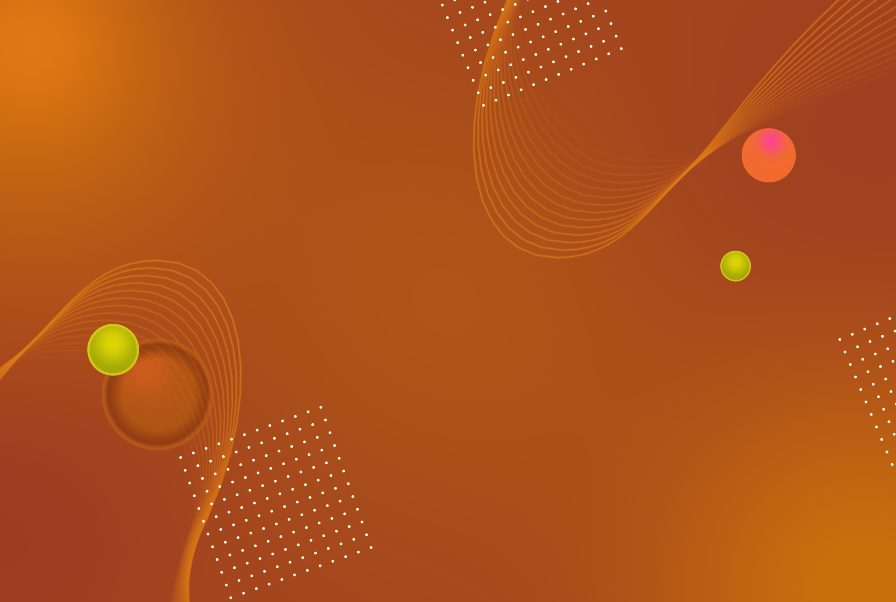
A Shadertoy shader for this background:

```glsl
// Warm orange gradient with two line ribbons, tilted dot grids and glossy spheres.
// All positions are in units of the canvas height, origin at the lower left.

float pixelSize() { return 1.0 / iResolution.y; }

float disc(float dist, float radius) {
    return 1.0 - smoothstep(-0.5, 0.5, (dist - radius) / pixelSize());
}

float glow(vec2 p, vec2 centre, float radius) {
    vec2 d = (p - centre) / radius;
    return exp(-dot(d, d));
}

float segmentDistance(vec2 p, vec2 a, vec2 b) {
    vec2 ab = b - a;
    return length(p - a - ab * clamp(dot(p - a, ab) / dot(ab, ab), 0.0, 1.0));
}

vec2 bezier(vec2 a, vec2 b, vec2 c, vec2 d, float t) {
    float s = 1.0 - t;
    return s * s * s * a + 3.0 * s * s * t * b + 3.0 * s * t * t * c + t * t * t * d;
}

// Lines blended between two paths, each made of four joined cubics
float ribbon(vec2 p) {
    const int LINES = 14;
    const int STEPS = 12;
    vec2 outer[13] = vec2[13](
        vec2(0.868, 1.174), vec2(0.882, 1.116), vec2(0.872, 1.058), vec2(0.843, 1.0),
        vec2(0.746, 0.787), vec2(0.775, 0.572), vec2(0.926, 0.572),
        vec2(1.027, 0.572), vec2(1.076, 0.651), vec2(1.143, 0.719),
        vec2(1.211, 0.787), vec2(1.279, 0.913), vec2(1.492, 1.087));
    vec2 inner[13] = vec2[13](
        vec2(0.911, 1.174), vec2(0.895, 1.097), vec2(0.882, 1.048), vec2(0.864, 1.0),
        vec2(0.845, 0.932), vec2(0.911, 0.734), vec2(1.056, 0.734),
        vec2(1.114, 0.734), vec2(1.147, 0.729), vec2(1.182, 0.748),
        vec2(1.240, 0.787), vec2(1.357, 0.845), vec2(1.667, 0.942));
    float clear = 1.0;
    for (int i = 0; i < LINES; i++) {
        float k = float(i) / float(LINES - 1);
        float dist = 1.0;
        for (int j = 0; j < 12; j += 3) {
            vec2 a = mix(outer[j], inner[j], k);
            vec2 b = mix(outer[j + 1], inner[j + 1], k);
            vec2 c = mix(outer[j + 2], inner[j + 2], k);
            vec2 d = mix(outer[j + 3], inner[j + 3], k);
            vec2 last = a;
            for (int s = 1; s <= STEPS; s++) {
                vec2 next = bezier(a, b, c, d, float(s) / float(STEPS));
                dist = min(dist, segmentDistance(p, last, next));
                last = next;
            }
        }
        float line = 1.0 - smoothstep(0.0, 0.0012 + pixelSize(), dist);
        clear *= 1.0 - line * mix(0.72, 0.08, k);
    }
    return 1.0 - clear;
}

// Square grid of 12 by 12 dots hanging from its top left corner
float dotGrid(vec2 p, vec2 corner, float angle) {
    vec2 right = vec2(cos(angle), sin(angle));
    vec2 down = vec2(right.y, -right.x);
    vec2 g = vec2(dot(p - corner, right), dot(p - corner, down)) / 0.0225;
    vec2 nearest = clamp(floor(g + 0.5), 0.0, 11.0);
    return disc(length(g - nearest) * 0.0225, 0.0023);
}

vec3 limeSphere(vec3 col, vec2 p, vec2 centre, float radius) {
    float r = length(p - centre) / radius;
    float shade = length(p - centre - vec2(0.0, 0.25) * radius) / radius;
    vec3 lime = mix(vec3(0.86, 0.83, 0.02), vec3(0.64, 0.66, 0.03), smoothstep(0.1, 1.1, shade));
    lime = mix(lime, vec3(0.84, 0.78, 0.10), smoothstep(0.86, 0.96, r));
    return mix(col, lime, disc(r * radius, radius));
}

void mainImage(out vec4 fragColor, in vec2 fragCoord) {
    vec2 p = fragCoord / iResolution.y;

    // Background glows
    vec3 col = vec3(0.64, 0.27, 0.115);
    col = mix(col, vec3(0.685, 0.335, 0.09), 0.95 * glow(p, vec2(0.75, 0.5), 0.38));
    col = mix(col, vec3(0.61, 0.23, 0.14), 0.9 * glow(p, vec2(0.0, 0.12), 0.26));
    col = mix(col, vec3(0.62, 0.245, 0.13), 0.9 * glow(p, vec2(1.45, 0.72), 0.32));
    col = mix(col, vec3(0.79, 0.44, 0.05), glow(p, vec2(1.44, 0.02), 0.36));
    col = mix(col, vec3(0.79, 0.42, 0.06), 0.95 * glow(p, vec2(0.05, 0.88), 0.36));
    col = mix(col, vec3(0.90, 0.48, 0.08), 0.8 * glow(p, vec2(0.05, 0.93), 0.14));

    // Translucent sphere with a dark inner rim
    vec2 q = p - vec2(0.262, 0.345);
    float r = length(q) / 0.093;
    float inGlass = disc(r * 0.093, 0.093);
    vec3 glass = mix(vec3(0.69, 0.34, 0.07), vec3(0.82, 0.37, 0.11), glow(q, vec2(-0.02, 0.04), 0.05));
    glass = mix(glass, vec3(0.56, 0.23, 0.07), smoothstep(0.6, 0.9, r));
    glass = mix(glass, vec3(0.72, 0.35, 0.09), smoothstep(0.88, 0.97, r));
    col = mix(col, glass, 0.85 * inGlass);

    // The ribbon and its copy under a half turn
    float lines = 0.0;
    if (p.x > 0.74 && p.y > 0.55) lines = ribbon(p);
    else if (p.x < 0.45 && p.y < 0.6) lines = ribbon(vec2(1.187, 1.1395) - p);
    col = mix(col, vec3(0.87, 0.48, 0.08), lines * (1.0 - 0.4 * inGlass));

    // Dot grids
    float dots = dotGrid(p, vec2(0.300, 0.240), 0.344);
    dots = max(dots, dotGrid(p, vec2(0.709, 1.054), 0.39));
    dots = max(dots, dotGrid(p, vec2(1.395, 0.436), 0.397));
    col = mix(col, vec3(1.0, 0.95, 0.88), dots);

    // Solid spheres
    col = limeSphere(col, p, vec2(0.188, 0.419), 0.043);
    col = limeSphere(col, p, vec2(1.222, 0.558), 0.0255);
    q = p - vec2(1.277, 0.742);
    vec3 coral = mix(vec3(0.95, 0.42, 0.18), vec3(0.99, 0.27, 0.58), glow(q, vec2(0.004, 0.023), 0.02));
    col = mix(col, coral, disc(length(q), 0.045));

    fragColor = vec4(col, 1.0);
}
```
